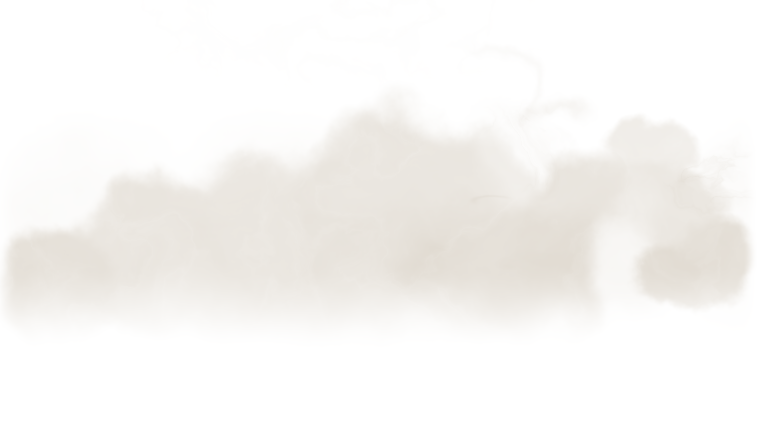
Reproduce this background procedurally as a WebGL 2 fragment shader.

```glsl
#version 300 es
precision highp float;
// Pale beige cloud bank with soft puffs and thin wisps on a white ground.

#define CLOUD_TINT vec3(0.888, 0.866, 0.832)
#define WARP 0.065       // how far noise bends the outlines
#define EDGE_SOFTNESS 0.17
#define MOTTLE 0.38      // strength of tone variation inside the cloud
#define FADE_LOW 0.185   // the base is gone below this height
#define FADE_HIGH 0.39   // the base is full above this height
#define OCTAVES 6

uniform vec2 u_resolution;
out vec4 fragColor;

float hash(ivec2 cell) {
    uvec2 k = uvec2(cell) * uvec2(1597u, 3571u);
    uint h = (k.x ^ k.y) * 277803u;
    h = (h ^ (h >> 15)) * 739391u;
    h ^= h >> 13;
    return float(h & 65535u) / 65535.0;
}

float noise(vec2 p) {
    ivec2 i = ivec2(floor(p));
    vec2 f = fract(p);
    f = f * f * (3.0 - 2.0 * f);
    return mix(mix(hash(i), hash(i + ivec2(1, 0)), f.x),
               mix(hash(i + ivec2(0, 1)), hash(i + ivec2(1, 1)), f.x), f.y);
}

float fbm(vec2 p) {
    float sum = 0.0, amp = 0.5;
    for (int i = 0; i < OCTAVES; i++) {
        sum += amp * noise(p);
        p = mat2(1.6, 1.2, -1.2, 1.6) * p + 7.3;
        amp *= 0.5;
    }
    return sum;
}

// Coverage of a soft ellipse
float puff(vec2 p, vec2 center, vec2 radius, float softness) {
    return 1.0 - smoothstep(1.0 - softness, 1.0 + softness, length((p - center) / radius));
}

// Lays a solid-edged puff of the given tone over the ink below it
float cover(float ink, vec2 p, vec2 center, vec2 radius, float tone) {
    return mix(ink, tone, puff(p, center, radius, EDGE_SOFTNESS));
}

// Thin curved strand, brightest towards one direction
float strand(vec2 p, vec2 center, vec2 radius, float width, vec2 facing) {
    vec2 q = (p - center) / radius;
    float ring = exp(-pow((length(q) - 1.0) / width, 2.0));
    return ring * smoothstep(-0.2, 0.8, dot(normalize(q + 1e-4), normalize(facing)));
}

void main() {
    vec2 p = gl_FragCoord.xy / u_resolution.y;

    // Bend space so that the outlines billow
    vec2 bend = vec2(fbm(p * 7.0), fbm(p * 7.0 + 31.0)) - 0.49;
    vec2 w = p + WARP * 2.0 * bend;
    vec2 curl = vec2(fbm(w * 5.0 + 3.0), fbm(w * 5.0 + 53.0)) - 0.49;
    float ridge = 1.0 - abs(2.0 * fbm(w * 6.0 + curl * 3.0) - 1.0);
    float wisps = pow(ridge, 7.0);

    // Faint haze around the bank
    float ink = 0.13 * puff(w, vec2(0.16, 0.53), vec2(0.19, 0.13), 0.7);
    ink += 0.12 * puff(w, vec2(0.66, 0.56), vec2(0.20, 0.12), 0.7);
    ink += 0.10 * puff(w, vec2(1.69, 0.43), vec2(0.11, 0.22), 0.5);
    ink += 0.05 * wisps * puff(p, vec2(0.80, 0.96), vec2(0.45, 0.14), 0.6);

    // Left and middle puffs, back to front
    ink = cover(ink, w, vec2(1.07, 0.48), vec2(0.20, 0.205), 0.52);
    ink = cover(ink, w, vec2(0.92, 0.50), vec2(0.21, 0.26), 0.76);
    ink = cover(ink, w, vec2(0.62, 0.39), vec2(0.27, 0.235), 0.70);
    ink = cover(ink, w, vec2(0.36, 0.40), vec2(0.175, 0.19), 0.76);
    ink = cover(ink, w, vec2(0.11, 0.34), vec2(0.15, 0.145), 0.90);
    ink = mix(ink, 0.80, puff(w, vec2(0.85, 0.37), vec2(0.32, 0.16), 0.7));

    // Right puffs, back to front, with a bright hollow before the last
    ink = cover(ink, w, vec2(1.51, 0.625), vec2(0.10, 0.085), 0.52);
    ink = cover(ink, w, vec2(1.50, 0.50), vec2(0.18, 0.11), 0.68);
    ink = cover(ink, w, vec2(1.33, 0.45), vec2(0.145, 0.20), 0.80);
    ink = mix(ink, 0.97, puff(w, vec2(1.18, 0.36), vec2(0.245, 0.17), 0.25));
    ink = mix(ink, 0.24, puff(w, vec2(1.46, 0.39), vec2(0.08, 0.11), 0.6));
    ink = cover(ink, w, vec2(1.62, 0.385), vec2(0.13, 0.10), 0.94);

    // Tone variation: broad mottling and fine bright streaks
    float mottle = fbm(p * vec2(5.0, 7.0) + curl * 2.0 + 17.0) - 0.49;
    ink *= 1.0 + MOTTLE * mottle - 0.10 * wisps;

    // Rising plumes and curls
    ink += 0.30 * strand(w, vec2(1.31, 0.70), vec2(0.085, 0.08), 0.22, vec2(-0.3, 1.0)) * ridge;
    ink += 0.13 * strand(w, vec2(1.13, 0.79), vec2(0.11, 0.10), 0.10, vec2(1.0, 0.9));
    ink += 0.16 * strand(p + 0.2 * WARP * bend, vec2(1.14, 0.533), vec2(0.045, 0.014),
                         0.18, vec2(-0.6, 1.0));
    ink += 0.28 * wisps * puff(w, vec2(1.67, 0.57), vec2(0.11, 0.08), 0.6);
    ink += 0.18 * wisps * puff(w, vec2(1.23, 0.66), vec2(0.12, 0.09), 0.6);

    // Dissolve the base and the two sides
    float base = smoothstep(FADE_LOW, FADE_HIGH, p.y + 0.05 * bend.y);
    float sides = smoothstep(-0.02, 0.04, p.x) * (1.0 - smoothstep(1.72, 1.757, p.x));
    ink = clamp(ink * base * sides, 0.0, 1.1);

    fragColor = vec4(mix(vec3(1.0), CLOUD_TINT, ink), 1.0);
}
```
